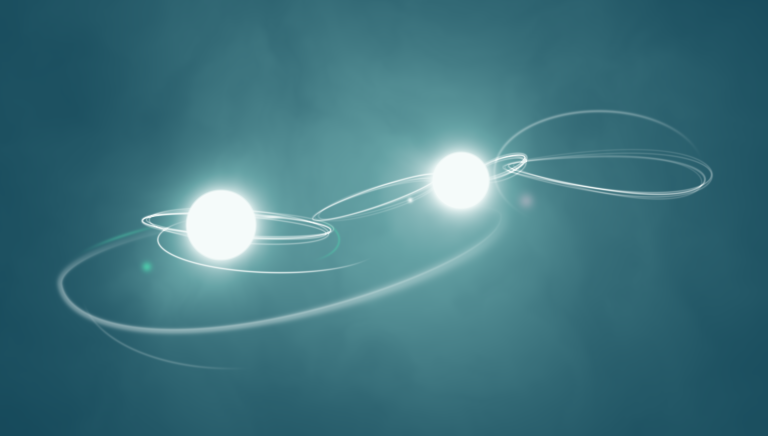
A WebGL 1 fragment shader for this background:

```glsl
precision highp float;
uniform vec2 u_resolution;

const float ASPECT = 1.7655;
const vec3 DEEP = vec3(0.075, 0.275, 0.345);
const vec3 TEAL = vec3(0.40, 0.64, 0.65);
const vec3 WHITE = vec3(0.96, 0.985, 0.98);
const vec3 GREEN = vec3(0.30, 0.82, 0.68);
const vec3 PINK = vec3(0.72, 0.72, 0.77);
const vec3 SUN_A = vec3(0.509, 0.484, 0.080); // centre, radius
const vec3 SUN_B = vec3(1.060, 0.587, 0.064);
const vec2 HAZE_CENTRE = vec2(0.90, 0.58);
const vec2 HAZE_SIZE = vec2(0.62, 0.55);
const float HAZE_GAIN = 0.35;
const float THREAD_WIDTH = 0.0022;

float hash(vec2 p) {
  return fract(sin(dot(p, vec2(127.1, 311.7))) * 43758.5453);
}

float noise(vec2 p) {
  vec2 i = floor(p), f = fract(p);
  f = f * f * (3.0 - 2.0 * f);
  return mix(mix(hash(i), hash(i + vec2(1.0, 0.0)), f.x),
             mix(hash(i + vec2(0.0, 1.0)), hash(i + 1.0), f.x), f.y);
}

float fbm(vec2 p) {
  float sum = 0.0, gain = 0.5;
  for (int i = 0; i < 5; i++) {
    sum += gain * noise(p);
    p = mat2(1.6, 1.2, -1.2, 1.6) * p + 3.7;
    gain *= 0.5;
  }
  return sum;
}

float blob(vec2 p, vec2 centre, vec2 size) {
  vec2 q = (p - centre) / size;
  return exp(-dot(q, q));
}

// Egg-shaped ring: radii are length, upper height, lower height.
// Returns the position scaled to the ring, then the distance to it.
vec3 ring(vec2 p, vec2 centre, vec3 radii, float tilt, float skew) {
  float c = cos(tilt), s = sin(tilt);
  vec2 q = mat2(c, -s, s, c) * (p - centre);
  float height = q.y > 0.0 ? radii.y : radii.z;
  vec2 r = vec2(radii.x, height * (1.0 + skew * clamp(q.x / radii.x, -1.0, 1.0)));
  vec2 n = q / r;
  float k = length(n);
  return vec3(n, k * (k - 1.0) / max(length(n / r), 0.001));
}

float stroke(float d, float width) {
  return exp(-d * d / (width * width));
}

// Several nearly equal rings, brightest towards one side.
float threads(vec2 p, vec2 centre, vec3 radii, float tilt, float skew, vec2 side, float seed) {
  float sum = 0.0;
  for (int i = 0; i < 5; i++) {
    vec2 id = vec2(float(i), seed);
    float a = hash(id) - 0.5, b = hash(id + 17.3) - 0.5;
    vec3 size = radii * vec3(1.0 + 0.12 * a, vec2(1.0 + 0.55 * b));
    vec3 e = ring(p, centre + 0.008 * vec2(b, a), size, tilt + 0.07 * a, skew);
    float light = smoothstep(-1.1, 0.8, dot(e.xy, side));
    sum += stroke(e.z, THREAD_WIDTH) * light * (0.3 + 0.4 * hash(id + 5.1));
  }
  return sum;
}

float halo(vec2 p, vec3 sun) {
  float d = max(length(p - sun.xy) - sun.z, 0.0);
  return 0.40 * exp(-d / 0.030) + 0.17 * exp(-d / 0.13);
}

float disc(vec2 p, vec3 sun, float pixel) {
  float edge = pixel + 0.001;
  return 1.0 - smoothstep(-edge, edge, length(p - sun.xy) - sun.z);
}

void main() {
  float pixel = 1.0 / u_resolution.y;
  vec2 p = gl_FragCoord.xy * pixel;
  p.x += 0.5 * (ASPECT - u_resolution.x * pixel);

  // Cloudy haze and light around the suns
  vec2 warp = vec2(fbm(p * 2.5), fbm(p * 2.5 + 8.3));
  float cloud = fbm(p * 3.0 + 1.8 * warp) - 0.48;
  float tone = HAZE_GAIN * blob(p, HAZE_CENTRE, HAZE_SIZE) * (1.0 + 0.75 * cloud);
  tone += 0.06 * cloud + 0.02;
  tone -= 0.08 * blob(p, vec2(0.26, 0.72), vec2(0.22, 0.20));
  tone += 0.10 * blob(p, vec2(0.40, 0.35), vec2(0.14, 0.09)) * (1.0 + 2.0 * cloud);
  tone += halo(p, SUN_A) + halo(p, SUN_B);
  vec3 color = mix(DEEP, TEAL, clamp(tone * 2.0, 0.0, 1.0));
  color = mix(color, WHITE, clamp(tone * 2.0 - 1.0, 0.0, 1.0));

  // Broad orbit, wider and fainter to the right
  vec3 orbit = ring(p, vec2(0.647, 0.427), vec3(0.514, 0.092, 0.156), 0.157, -0.2);
  float light = smoothstep(-1.0, 0.9, dot(orbit.xy, vec2(-0.4, -0.9)));
  float width = mix(0.007, 0.016, smoothstep(-0.4, 1.0, orbit.x));
  float band = stroke(orbit.z, width) * 0.36 + stroke(orbit.z + 0.004, 0.003) * 0.16;
  color = mix(color, WHITE, band * light);
  float greenArc = stroke(orbit.z - 0.012, 0.004) * blob(p, vec2(0.27, 0.47), vec2(0.08, 0.04));
  vec3 hook = ring(p, vec2(0.69, 0.45), vec3(0.09, 0.05, 0.05), 0.0, 0.0);
  greenArc += stroke(hook.z, 0.003) * smoothstep(0.3, 1.0, hook.x);
  color = mix(color, GREEN, 0.4 * greenArc);

  // Fine loops
  float lines = threads(p, vec2(0.548, 0.482), vec3(0.213, 0.034, 0.032), -0.06, 0.0, vec2(0.0), 1.0);
  lines += 0.8 * threads(p, vec2(0.867, 0.544), vec3(0.145, 0.026, 0.026), 0.30, 0.0, vec2(0.3, 0.0), 2.0);
  lines += threads(p, vec2(1.147, 0.615), vec3(0.064, 0.020, 0.020), 0.35, 0.0, vec2(0.5, 0.0), 3.0);
  lines += 0.7 * threads(p, vec2(1.394, 0.605), vec3(0.230, 0.038, 0.040), -0.06, 0.45, vec2(0.0, -0.4), 4.0);
  vec3 under = ring(p, vec2(0.619, 0.443), vec3(0.255, 0.068, 0.068), -0.03, 0.0);
  lines += 0.75 * stroke(under.z, THREAD_WIDTH) * smoothstep(-0.3, 0.8, dot(under.xy, vec2(-0.6, -0.8)));
  vec3 plume = ring(p, vec2(1.376, 0.605), vec3(0.24, 0.14, 0.14), 0.0, 0.0);
  lines += 0.32 * stroke(plume.z, 0.0035) * smoothstep(-0.4, 1.0, dot(plume.xy, vec2(-0.5, 0.85)));
  vec3 tail = ring(p, vec2(0.53, 0.335), vec3(0.34, 0.18, 0.18), 0.0, 0.0);
  lines += 0.18 * stroke(tail.z, 0.003) * smoothstep(0.7, 1.0, dot(tail.xy, vec2(-0.6, -0.8)));
  color = mix(color, WHITE, min(lines, 0.92));

  // Small flares
  color = mix(color, GREEN, 0.8 * blob(p, vec2(0.339, 0.388), vec2(0.011)));
  color = mix(color, PINK, 0.6 * blob(p, vec2(1.209, 0.539), vec2(0.017)));
  color = mix(color, WHITE, 0.9 * blob(p, vec2(0.943, 0.541), vec2(0.006)));
  color = mix(color, WHITE, 0.8 * blob(p, vec2(0.625, 0.502), vec2(0.025, 0.004)));

  // Suns
  color = mix(color, WHITE, max(disc(p, SUN_A, pixel), disc(p, SUN_B, pixel)));
  gl_FragColor = vec4(color, 1.0);
}
```
